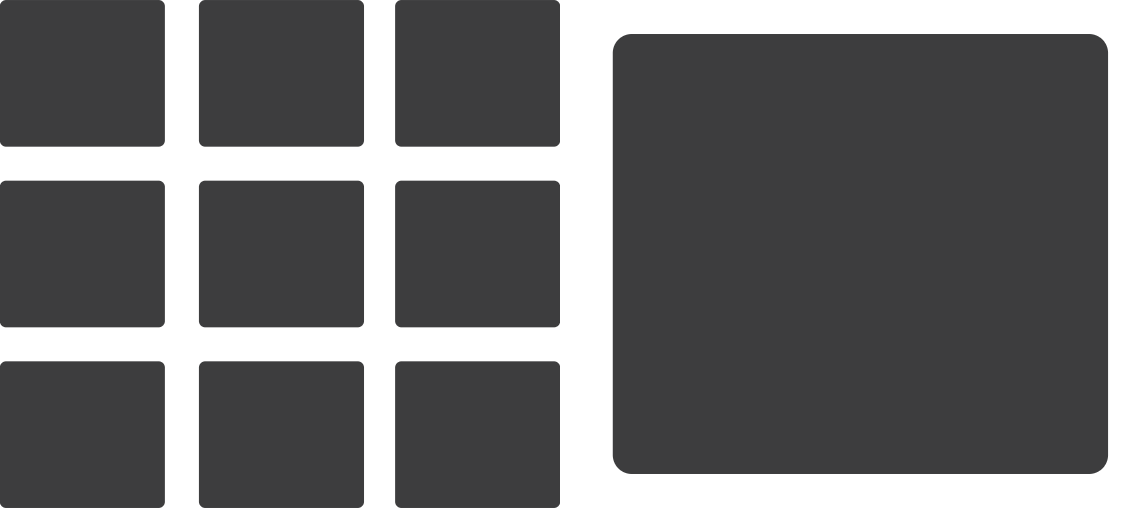
Left: the whole. Right: its middle third, enlarged.
Give the GLSL for this pattern, as a Shadertoy shader.

```glsl
// Three by three grid of dark rounded tiles on a white ground.

// Lengths are fractions of the canvas height.
#define GRID_PITCH vec2(0.3891, 0.3556)
#define TILE_SIZE vec2(0.3250, 0.2887)
#define CORNER_RADIUS 0.0125
#define MIDDLE_COLUMN_SHIFT 0.0029
#define TILE_COLOR vec3(0.239, 0.240, 0.244)
#define GROUND_COLOR vec3(1.0)

float roundedBoxDistance(vec2 p, vec2 halfSize, float radius) {
    vec2 q = abs(p) - halfSize + radius;
    return length(max(q, 0.0)) + min(max(q.x, q.y), 0.0) - radius;
}

void mainImage(out vec4 fragColor, in vec2 fragCoord) {
    // Centred coordinates, one unit per canvas height
    vec2 p = (fragCoord - 0.5 * iResolution.xy) / iResolution.y;

    // Nearest of the nine tiles; the middle column sits slightly to the right
    vec2 cell = clamp(floor(p / GRID_PITCH + 0.5), -1.0, 1.0);
    vec2 local = p - cell * GRID_PITCH;
    local.x -= MIDDLE_COLUMN_SHIFT * (1.0 - abs(cell.x));

    // One-pixel antialiased edge
    float dist = roundedBoxDistance(local, 0.5 * TILE_SIZE, CORNER_RADIUS);
    float coverage = clamp(0.5 - dist * iResolution.y, 0.0, 1.0);
    fragColor = vec4(mix(GROUND_COLOR, TILE_COLOR, coverage), 1.0);
}
```
